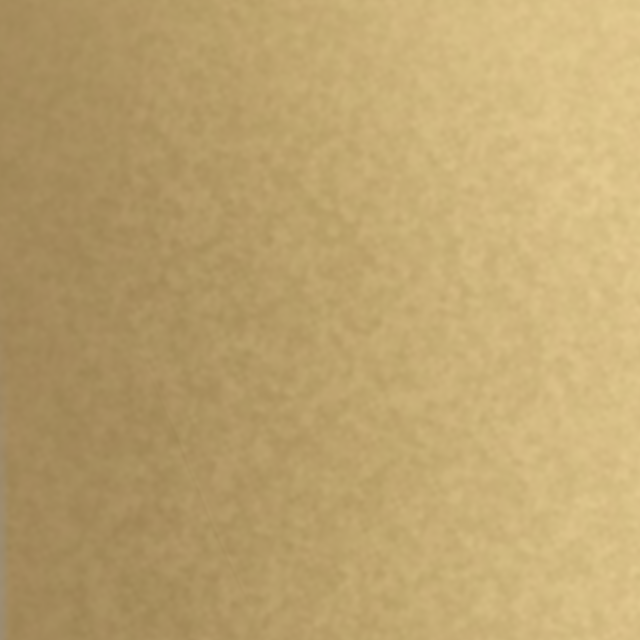
Give the GLSL for this texture, as a WebGL 1 fragment shader.

```glsl
precision highp float;
// Softly lit golden metal: a smooth dark-to-light sweep from left to right,
// lifted toward the top, under a faint blurry mottle of value noise,
// with one hairline crease and a thin grey rim at the lower left.

uniform vec2 u_resolution;

const vec3 SHADOW_GOLD = vec3(0.630, 0.530, 0.350);
const vec3 MIDDLE_GOLD = vec3(0.745, 0.645, 0.430);
const vec3 LIGHT_GOLD = vec3(0.868, 0.770, 0.545);
const vec3 RIM_GREY = vec3(0.60, 0.56, 0.50);

const float SWEEP_START = -0.04;   // where the light sweep begins, across x
const float SWEEP_END = 1.19;
const float TOP_LIFT = 0.18;       // how far the top edge shifts to light
const float CLOUD_SCALE = 9.0;     // noise cells across the canvas
const float TINT_SCALE = 36.0;
const float MOTTLE_SCALE = 58.0;
const float GRAIN_SCALE = 105.0;
const float CLOUD_DEPTH = 0.007;
const float MOTTLE_DEPTH = 0.046;
const float GRAIN_DEPTH = 0.036;
const float TINT_DEPTH = 0.013;
const float CREASE_DEPTH = 0.009;
const float CREASE_WIDTH = 0.003;

float hash(vec2 p) {
  vec3 q = fract(vec3(p.xyx) * 0.1031);
  q += dot(q, q.yzx + 33.33);
  return fract((q.x + q.y) * q.z);
}

// Value noise centred on zero, from -0.5 to 0.5
float noise(vec2 p) {
  vec2 cell = floor(p);
  vec2 f = fract(p);
  f = f * f * (3.0 - 2.0 * f);
  float low = mix(hash(cell), hash(cell + vec2(1.0, 0.0)), f.x);
  float high = mix(hash(cell + vec2(0.0, 1.0)), hash(cell + 1.0), f.x);
  return mix(low, high, f.y) - 0.5;
}

// Turned and shifted lattice, so the layers do not line up
vec2 turned(vec2 p, float angle) {
  float c = cos(angle);
  float s = sin(angle);
  return mat2(c, s, -s, c) * p + 140.0 + 17.0 * angle;
}

vec3 goldRamp(float t) {
  vec3 lower = mix(SHADOW_GOLD, MIDDLE_GOLD, clamp(t * 2.0, 0.0, 1.0));
  return mix(lower, LIGHT_GOLD, clamp(t * 2.0 - 1.0, 0.0, 1.0));
}

// Thin dark line with a light lip, falling to the right at the lower left
float crease(vec2 uv) {
  float wobble = 0.02 * noise(vec2(uv.y * 12.0, 3.0));
  float d = (uv.x - 0.17 - 0.46 * (0.54 - uv.y) - wobble) / CREASE_WIDTH;
  float extent = smoothstep(0.02, 0.10, uv.y) * smoothstep(0.56, 0.25, uv.y);
  float lip = d - 1.6;
  return extent * (exp(-lip * lip) - exp(-d * d));
}

void main() {
  vec2 uv = gl_FragCoord.xy / u_resolution;

  // Broad light
  float lift = TOP_LIFT * smoothstep(0.4, 1.1, uv.y);
  float tone = smoothstep(SWEEP_START, SWEEP_END, uv.x + lift);
  vec3 color = goldRamp(tone);

  // Mottle, calmer toward the dark side and the top
  float calm = mix(0.6, 1.0, smoothstep(0.02, 0.35, uv.x));
  calm *= mix(1.0, 0.75, smoothstep(0.65, 1.0, uv.y));
  float cloud = noise(turned(uv * CLOUD_SCALE, 0.5));
  float mottle = noise(turned(uv * MOTTLE_SCALE, 0.9));
  float grain = noise(turned(uv * GRAIN_SCALE, 0.3));
  color += CLOUD_DEPTH * cloud;
  color += calm * (MOTTLE_DEPTH * mottle + GRAIN_DEPTH * grain);

  // Slight drift between olive and rosy gold
  float tint = noise(turned(uv * TINT_SCALE, 1.3));
  color += TINT_DEPTH * tint * vec3(0.7, -0.4, 0.5);

  // Crease and rim
  color += CREASE_DEPTH * crease(uv);
  float rim = smoothstep(0.018, 0.0, uv.x) * smoothstep(0.62, 0.05, uv.y);
  color = mix(color, RIM_GREY, 0.6 * rim);

  gl_FragColor = vec4(color, 1.0);
}
```
